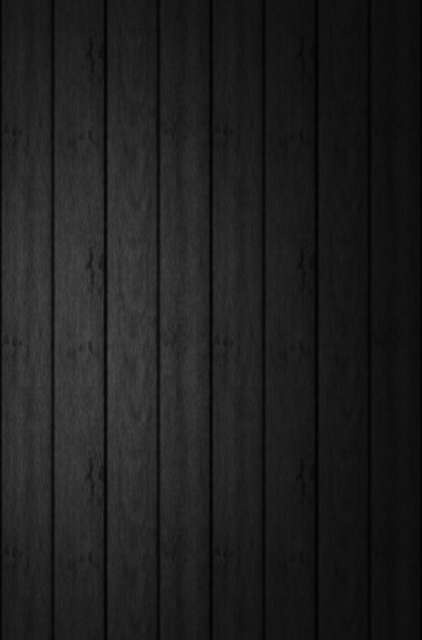
Give the GLSL for this texture, as a WebGL 1 fragment shader.

```glsl
precision highp float;
// Dark stained wooden planks: a square tile of four boards, laid two across and three down.
// Periodic gradient noise, stretched along the boards, gives fibres, pores and dark scars;
// soft seams divide the boards and a broad glow left of the centre lights them.
uniform vec2 u_resolution;

const float TILES_ACROSS = 2.0;
const float BOARDS = 4.0;
const float TAU = 6.28318;
const vec3 STAIN = vec3(1.0, 1.0, 1.005);

float hash(vec2 p) {
  return fract(sin(dot(p, vec2(127.1, 311.7))) * 43758.55);
}

vec2 gradient(vec2 cell, vec2 period, float seed) {
  vec2 wrapped = floor(mod(cell + 0.5, period));
  float angle = TAU * hash(wrapped + seed * vec2(7.3, 3.1));
  return vec2(cos(angle), sin(angle));
}

// Gradient noise over the unit tile, repeating without a break.
float noise(vec2 tile, vec2 period, float seed) {
  vec2 p = tile * period;
  vec2 i = floor(p);
  vec2 f = p - i;
  vec2 w = f * f * f * (f * (f * 6.0 - 15.0) + 10.0);
  vec2 e = vec2(1.0, 0.0);
  float a = dot(gradient(i, period, seed), f);
  float b = dot(gradient(i + e.xy, period, seed), f - e.xy);
  float c = dot(gradient(i + e.yx, period, seed), f - e.yx);
  float d = dot(gradient(i + e.xx, period, seed), f - e.xx);
  return mix(mix(a, b, w.x), mix(c, d, w.x), w.y);
}

// Long streaks and short pores, each octave finer than the last.
float fibres(vec2 tile, float seed) {
  vec2 bent = tile + vec2(0.012 * noise(tile, vec2(8.0, 5.0), seed + 9.0), 0.0);
  float sum = 0.0;
  vec2 period = vec2(18.0, 2.0);
  for (int k = 0; k < 4; k++) {
    sum += noise(bent, period, seed + float(k)) * 0.25;
    period *= vec2(2.0, 3.0);
  }
  return sum + 0.16 * noise(bent, vec2(84.0, 40.0), seed + 6.0);
}

// Nested arches of flat-sawn timber.
float arches(vec2 tile, float across, float seed) {
  float x = across - 0.55;
  float warp = noise(tile, vec2(12.0, 6.0), seed) * 5.0;
  float wave = sin(TAU * 5.0 * tile.y + 80.0 * x * x + warp);
  return wave * smoothstep(0.45, 0.1, abs(x));
}

// Ragged dark flecks gathered around a centre in the tile.
float scars(vec2 tile, vec2 centre, vec2 size, float seed) {
  vec2 offset = fract(tile - centre + 0.5) - 0.5;
  float area = exp(-dot(offset / size, offset / size));
  float fleck = noise(tile, vec2(36.0, 14.0), seed) + 0.5 * noise(tile, vec2(72.0, 36.0), seed + 1.0);
  return area * smoothstep(-0.05, 0.4, fleck);
}

// Brightness left by the groove between boards and its rounded edges.
float seam(float across, float depth, float wobble) {
  float d = min(across, 1.0 - across) + wobble;
  float groove = 1.0 - smoothstep(0.012, 0.05, d);
  float shade = exp(-max(d, 0.0) / 0.055);
  float lip = exp(-pow((across - 0.075) / 0.03, 2.0));
  return (1.0 - 0.62 * depth * groove) * (1.0 - 0.42 * shade) + 0.10 * lip;
}

// Broad glow, fading to the right, the top and the bottom.
float glow(vec2 uv) {
  vec2 d = (uv - vec2(0.20, 0.48)) / vec2(0.47, 0.45);
  return 0.054 + 0.178 * exp(-dot(d, d));
}

void main() {
  vec2 uv = gl_FragCoord.xy / u_resolution;
  vec2 fromTop = vec2(gl_FragCoord.x, u_resolution.y - gl_FragCoord.y);
  vec2 tile = fract(fromTop / u_resolution.x * TILES_ACROSS);
  float board = floor(tile.x * BOARDS);
  float across = fract(tile.x * BOARDS);
  float seed = board * 13.0 + 2.0;

  // Grain of this board
  float flatSawn = mix(0.02, 0.08, step(1.5, board) * step(board, 2.5));
  float tone = 1.0 + 0.07 * (hash(vec2(board, 4.0)) - 0.5);
  tone += 0.62 * fibres(tile, seed);
  tone += flatSawn * arches(tile, across, seed);
  tone += 0.18 * noise(tile, vec2(16.0, 1.0), seed + 21.0);

  // Worn and stained places
  float wear = scars(tile, vec2(0.45, 0.27), vec2(0.05, 0.13), 31.0);
  wear += 0.7 * scars(tile, vec2(0.07, 0.64), vec2(0.08, 0.07), 41.0);
  wear += 0.6 * scars(tile, vec2(0.40, 0.66), vec2(0.08, 0.10), 51.0);
  wear += 0.4 * scars(tile, vec2(0.80, 0.60), vec2(0.12, 0.16), 61.0);
  tone *= 1.0 - 0.55 * min(wear, 1.0);

  // Seams, a little uneven along their length
  float edge = mod(floor(tile.x * BOARDS + 0.5), BOARDS);
  float depth = mix(0.8, 1.15, 1.0 - mod(edge, 2.0));
  float wobble = 0.012 * noise(tile, vec2(4.0, 24.0), 71.0);
  tone *= seam(across, depth, wobble);

  gl_FragColor = vec4(STAIN * clamp(glow(uv) * tone, 0.0, 1.0), 1.0);
}
```
